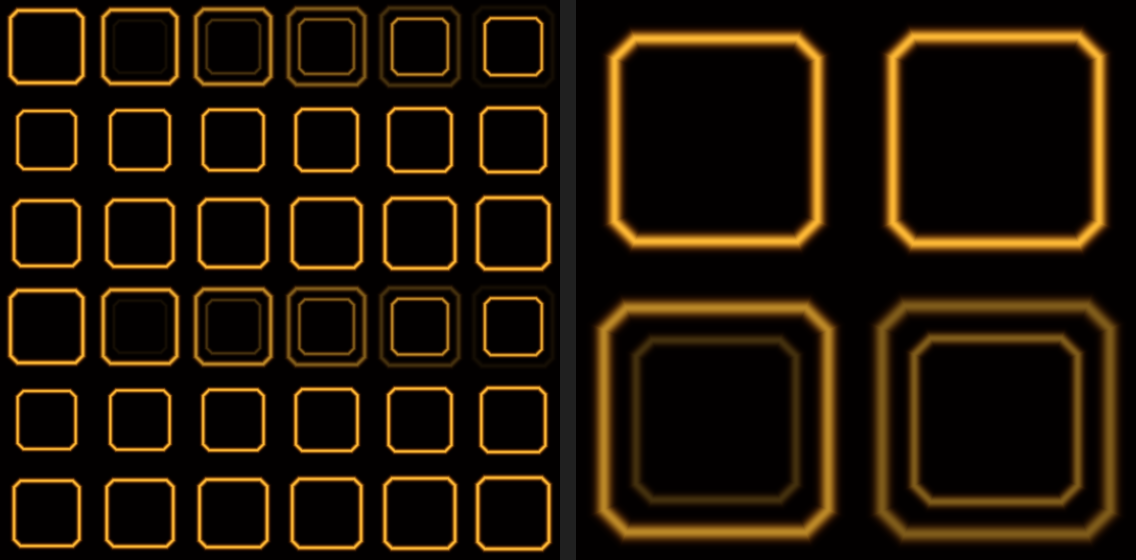
Left, the full canvas; right, a detail of the centre.
Give the GLSL for this pattern, as a three.js fragment shader.

```glsl
// A six by six grid of glowing gold frames with cut corners on black.
// Read from the top left, each cell is one step of an 18-step cycle in which a frame
// fades in, grows and fades out; the old and new frames overlap for six steps.

varying vec2 vUv;

const float GRID = 6.0;
const float CYCLE = 18.0;        // steps between the births of two frames
const float FADE = 6.0;          // steps taken to fade in or out
const float BIRTH_SIZE = 0.2725; // half width at birth, in cells
const float GROWTH = 0.0064;     // half width gained per step, in cells
const float CORNER_CUT = 0.2;    // chamfer length, relative to half width
const float LINE_SPREAD = 0.069; // softness of the line, relative to half width
const vec3 GOLD = vec3(0.98, 0.72, 0.21);
const vec3 GLOW_FALLOFF = vec3(1.0, 1.25, 1.7); // edges turn from gold to brown
const vec3 BACKGROUND = vec3(0.006, 0.0, 0.0);

// Signed distance to a square of half width 1 with chamfered corners
float chamferedSquare(vec2 p, float cut) {
  p = abs(p);
  float sides = max(p.x, p.y) - 1.0;
  float corners = (p.x + p.y - 2.0 + cut) * inversesqrt(2.0);
  return max(sides, corners);
}

// Brightness over a frame's life
float lifeFade(float age) {
  return smoothstep(0.0, FADE, age) * (1.0 - smoothstep(CYCLE, CYCLE + FADE, age));
}

// Soft outline whose size and line width grow together with age
vec3 glowingFrame(vec2 p, float age) {
  float halfWidth = BIRTH_SIZE + GROWTH * age;
  float d = chamferedSquare(p / halfWidth, CORNER_CUT) / LINE_SPREAD;
  float glow = exp(-d * d);
  return GOLD * pow(vec3(glow), GLOW_FALLOFF) * lifeFade(age);
}

void main() {
  vec2 grid = vUv * GRID;
  vec2 cell = min(floor(grid), GRID - 1.0);
  vec2 p = grid - cell - 0.5;

  // Steps run left to right, then down the rows
  float index = cell.x + GRID * (GRID - 1.0 - cell.y);
  float age = index - CYCLE * floor((index + 0.5) / CYCLE);

  // New frame plus the one left over from the previous cycle
  vec3 color = BACKGROUND + glowingFrame(p, age) + glowingFrame(p, age + CYCLE);
  gl_FragColor = vec4(color, 1.0);
}
```
